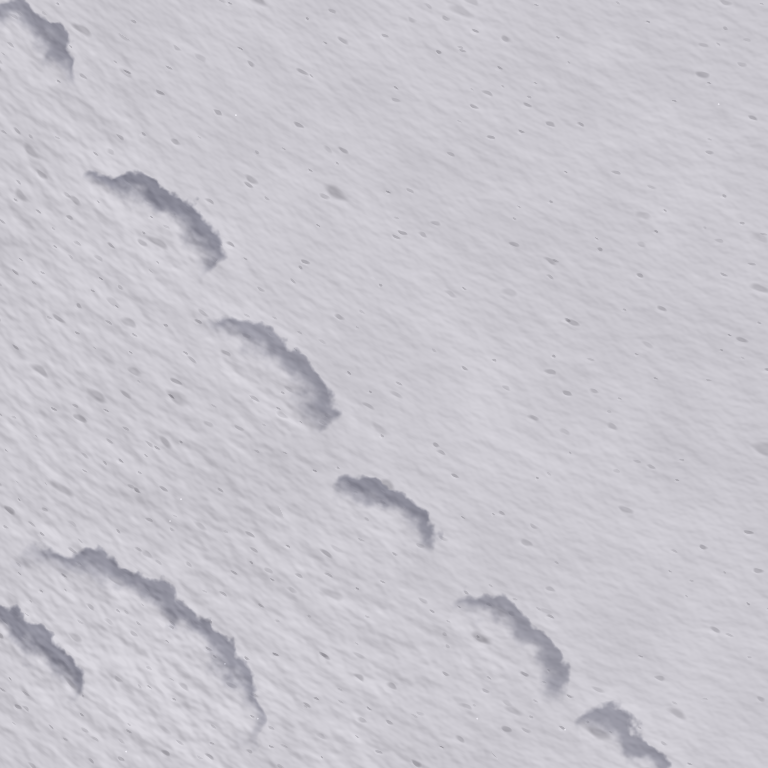
Reproduce this texture procedurally as a WebGL 2 fragment shader.

```glsl
#version 300 es
precision highp float;
// Trampled snow on a slope: wind-drawn relief lit from the upper right,
// scattered crumbs, and diagonal trails of footprints whose upper rims
// cast soft bluish crescent shadows.

uniform vec2 u_resolution;
out vec4 fragColor;

vec2 hash2(vec2 c) {
    c = vec2(dot(c, vec2(127.1, 311.7)), dot(c, vec2(269.5, 183.3)));
    return fract(sin(c) * 43758.5);
}

float cornerSlope(vec2 cell, vec2 offset) {
    float angle = 6.2832 * hash2(cell).x;
    return dot(vec2(cos(angle), sin(angle)), offset);
}

float gradientNoise(vec2 p) {
    vec2 i = floor(p), f = fract(p), o = vec2(1.0, 0.0);
    vec2 u = f * f * f * (f * (f * 6.0 - 15.0) + 10.0);
    return mix(mix(cornerSlope(i, f), cornerSlope(i + o, f - o), u.x),
               mix(cornerSlope(i + o.yx, f - o.yx), cornerSlope(i + 1.0, f - 1.0), u.x), u.y);
}

float fbm(vec2 p) {
    float sum = 0.0, gain = 0.5;
    for (int i = 0; i < 3; i++) {
        sum += gain * gradientNoise(p);
        p = p * 2.03 + 17.3;
        gain *= 0.5;
    }
    return sum;
}

// Bent coordinates: x runs down the slope, steeper on the left.
vec2 flow(vec2 p) {
    return vec2(1.1 * p.x - 0.4 * p.y, p.y + 0.75 * p.x - 0.2 * p.x * p.x);
}

float snowHeight(vec2 p, float rough) {
    vec2 q = flow(p);
    return 0.085 * fbm(q * vec2(28.0, 72.0)) + 0.34 * rough * fbm(q * vec2(17.0, 31.0) + 9.0);
}

// Crumbs in jittered cells: x is the shaded body, y the lit edge below it.
vec2 crumbs(vec2 p, float rough) {
    vec2 total = vec2(0.0);
    for (int i = 0; i < 3; i++) {
        float layer = float(i);
        vec2 q = flow(p) * vec2(0.6, 1.0) * (15.0 + 13.0 * layer) + 7.7 * layer;
        vec2 cell = floor(q), pick = hash2(cell + 31.0), jitter = hash2(cell + 5.0);
        vec2 d = fract(q) - mix(vec2(0.3), vec2(0.7), jitter);
        d += 0.09 * gradientNoise(q * 3.5);
        float radius = mix(0.1, 0.25, pick.y * pick.y);
        float present = step(pick.x, mix(0.16, 0.42, rough)) * mix(0.4, 1.0, jitter.x);
        float body = smoothstep(radius, 0.4 * radius, length(d * vec2(1.0, 1.5)));
        float edge = smoothstep(radius, 0.4 * radius, length((d + vec2(0.03, 0.12)) * vec2(1.0, 1.5)));
        total += present * vec2(body, edge * (1.0 - body));
    }
    return total;
}

// Footprints: x is the rim shadow, y the trodden floor, z the lit lip.
vec3 footprints(vec2 p) {
    vec3 total = vec3(0.0);
    vec2 warp = vec2(fbm(p * 17.0), fbm(p * 17.0 + 40.0)) * 0.045
              + vec2(fbm(p * 60.0), fbm(p * 60.0 + 20.0)) * 0.012;
    for (int i = 0; i < 8; i++) {
        float k = float(i), j = k - 6.0;
        vec2 chance = hash2(vec2(k, 3.0));
        vec2 centre = i < 6 ? vec2(0.04 + 0.155 * k, 0.94 - 0.235 * k + 0.01 * k * k)
                            : vec2(0.02 + 0.16 * j, 0.15);
        float size = i < 6 ? mix(0.075, 0.11, chance.x) : 0.1 + 0.09 * j;
        float angle = -0.75 + 0.4 * (chance.y - 0.5);
        vec2 along = vec2(cos(angle), sin(angle)), d = p - centre + warp;
        vec2 q = vec2(dot(d, along), dot(d, vec2(-along.y, along.x)));
        vec2 axes = size * vec2(1.0, 0.48);
        float rim = (length(q / axes) - 1.0) * axes.y;
        vec2 shift = vec2(0.03 * (chance.x - 0.5), 0.034);
        float hollow = (length((q + shift) / axes) - 1.0) * axes.y;
        float inside = smoothstep(0.003, -0.004, rim);
        float shadow = inside * smoothstep(-0.006, 0.02, hollow) * mix(0.55, 1.0, chance.y);
        float lip = smoothstep(0.016, 0.004, abs(rim - 0.01)) * smoothstep(0.0, 0.03, q.y);
        total = max(total, vec3(shadow, inside, lip));
    }
    return total;
}

void main() {
    vec2 p = gl_FragCoord.xy / u_resolution;
    vec3 prints = footprints(p);

    // Churned snow below the trail, smooth snow above it.
    float side = dot(p, vec2(0.82, 0.57)) - 0.6 + 0.15 * gradientNoise(p * 5.0);
    float rough = mix(0.1, 0.75, smoothstep(0.18, -0.22, side));
    rough = min(rough + 0.3 * prints.y, 1.0);

    // Relief shading: ground that rises toward the light is in shade.
    float relief = snowHeight(p, rough) - snowHeight(p + vec2(0.0022, 0.0034), rough);
    relief *= relief < 0.0 ? 1.2 : 0.8;
    float tone = 0.793 + 0.04 * fbm(p * 4.0) + 0.05 * fbm(flow(p) * vec2(9.0, 22.0)) + relief;

    // Crumbs, floors, lips and shadows.
    vec2 crumb = crumbs(p, rough);
    tone += 0.025 * crumb.y - 0.13 * crumb.x * (1.0 - prints.x);
    tone += 0.015 * prints.y + 0.02 * prints.z - 0.28 * prints.x;

    // Rare ice glints.
    vec2 g = p * 70.0, glint = hash2(floor(g) + 11.0);
    tone = min(tone, 0.86);
    tone += 0.12 * step(0.994, glint.x) * smoothstep(0.13, 0.03, length(fract(g) - 0.5));

    float blue = mix(0.02, 0.052, prints.x);
    fragColor = vec4(tone, tone - 0.008 * (1.0 - prints.x), tone + blue, 1.0);
}
```
